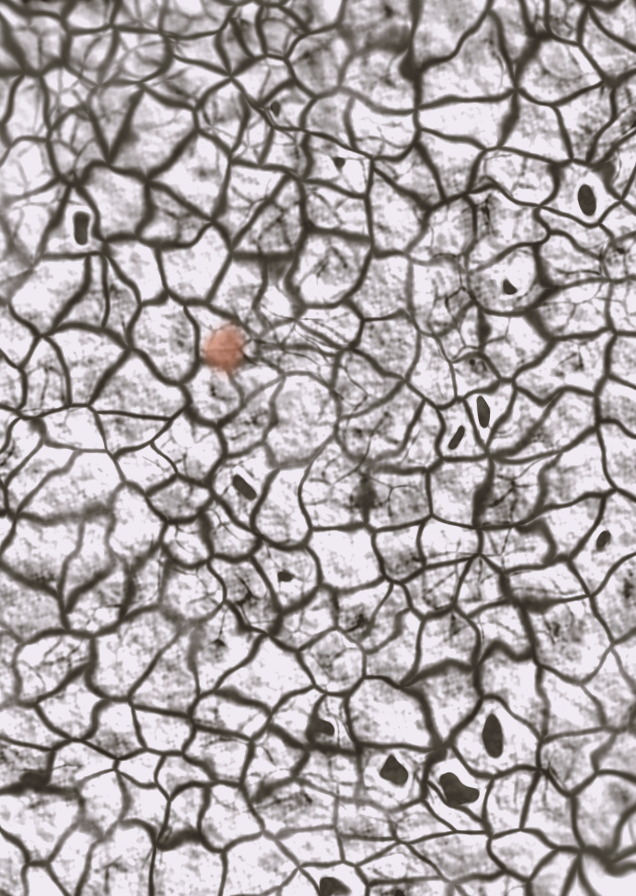
This texture is drawn by a WebGL 1 fragment shader. Its source:

```glsl
precision highp float;
// Crusty pale lichen: warped Voronoi plates parted by olive cracks, with
// lumpy creases, mottled relief, dark fruiting pits and one rusty fleck.
// A single tone is built up in layers, then coloured by a six-step ramp.

uniform vec2 u_resolution;

const float PLATE_SCALE = 16.5;    // plates per canvas height
const float LUMP_SCALE = 29.0;     // smaller lumps inside the plates
const float GRAIN_SCALE = 30.0;    // coarsest octave of the mottling
const float JITTER = 0.86;
const float PLATE_TONE = 0.92;
const float CRACK_TONE = 0.09;
const float MOTTLE = 0.95;
const float RELIEF = 1.15;
const float CREASE_DEPTH = 0.42;
const float PIT_SHARE = 0.075;
const vec2 LIGHT = vec2(0.55, 0.83);
const vec2 FLECK_CENTRE = vec2(0.25, 0.61);

const vec3 SOIL = vec3(0.19, 0.16, 0.14);
const vec3 OLIVE = vec3(0.33, 0.31, 0.27);
const vec3 UMBER = vec3(0.49, 0.46, 0.45);
const vec3 ASH = vec3(0.64, 0.62, 0.62);
const vec3 PEARL = vec3(0.79, 0.76, 0.78);
const vec3 CHALK = vec3(0.94, 0.92, 0.95);
const vec3 RUST = vec3(0.76, 0.52, 0.43);

float hash(vec2 p) {
  vec3 q = fract(vec3(p.xyx) * 0.1031);
  q += dot(q, q.yzx + 33.33);
  return fract((q.x + q.y) * q.z);
}

vec2 hash2(vec2 p) {
  return vec2(hash(p + 17.3), hash(p + 71.9));
}

float noise(vec2 p) {
  vec2 i = floor(p), f = fract(p);
  f = f * f * (3.0 - 2.0 * f);
  return mix(mix(hash(i), hash(i + vec2(1.0, 0.0)), f.x),
             mix(hash(i + vec2(0.0, 1.0)), hash(i + 1.0), f.x), f.y);
}

// Four octaves; softness fades the finer ones where focus is lost.
float fbm(vec2 p, float softness) {
  float sum = 0.0, amp = 0.5;
  for (int i = 0; i < 4; i++) {
    sum += amp * (noise(p) - 0.5);
    p = mat2(1.6, 1.3, -1.3, 1.6) * p + 9.7;
    amp *= mix(0.68, 0.4, softness);
  }
  return sum;
}

// xy: offset from the plate centre, z: distance to its border, w: plate id
vec4 plates(vec2 p) {
  vec2 cell = floor(p), nearest = vec2(0.0), home = vec2(0.0);
  float best = 9.0;
  for (int y = -1; y <= 1; y++) for (int x = -1; x <= 1; x++) {
    vec2 c = cell + vec2(float(x), float(y));
    vec2 r = c + 0.5 + JITTER * (hash2(c) - 0.5) - p;
    float d = dot(r, r);
    if (d < best) { best = d; nearest = r; home = c; }
  }
  float border = 9.0;
  for (int y = -2; y <= 2; y++) for (int x = -2; x <= 2; x++) {
    vec2 c = home + vec2(float(x), float(y));
    vec2 r = c + 0.5 + JITTER * (hash2(c) - 0.5) - p;
    vec2 gap = r - nearest;
    if (dot(gap, gap) > 0.0001)
      border = min(border, dot(0.5 * (r + nearest), normalize(gap)));
  }
  return vec4(-nearest, border, hash(home + 5.1));
}

vec3 ramp(float tone) {
  float t = clamp(tone, 0.0, 1.0) * 5.0;
  vec3 c = mix(SOIL, OLIVE, clamp(t, 0.0, 1.0));
  c = mix(c, UMBER, clamp(t - 1.0, 0.0, 1.0));
  c = mix(c, ASH, clamp(t - 2.0, 0.0, 1.0));
  c = mix(c, PEARL, clamp(t - 3.0, 0.0, 1.0));
  return mix(c, CHALK, clamp(t - 4.0, 0.0, 1.0));
}

void main() {
  vec2 p = gl_FragCoord.xy / u_resolution.y;

  // Focus is lost towards the upper left and the lower right corner
  float soft = smoothstep(0.45, 1.0, p.y - 0.5 * p.x);
  soft = max(soft, smoothstep(0.45, 0.75, p.x - 0.6 * p.y));

  // Bend the plane so that plates vary in size and outline
  vec2 bend = vec2(noise(p * 9.0), noise(p * 9.0 + 40.0)) - 0.5;
  vec2 wobble = vec2(noise(p * 38.0 + 7.0), noise(p * 38.0 + 80.0)) - 0.5;
  vec2 q = p + 0.05 * bend + 0.018 * wobble;
  vec4 plate = plates(q * PLATE_SCALE);
  vec4 lump = plates(q * LUMP_SCALE + 31.0);

  // Mottled surface, lit from the upper right
  vec2 g = p * GRAIN_SCALE;
  float grain = fbm(g, soft);
  float relief = grain - fbm(g + 0.16 * LIGHT, soft);
  float tone = PLATE_TONE + MOTTLE * grain + RELIEF * relief;
  tone += 0.14 * dot(plate.xy, LIGHT) + 0.1 * (noise(p * 7.0 + 3.0) - 0.5);

  // Faint creases between lumps, only in patches
  float crease = 1.0 - smoothstep(0.0, 0.14 + 0.1 * soft, lump.z);
  tone -= CREASE_DEPTH * crease * smoothstep(0.35, 0.65, noise(p * 16.0 + 60.0));

  // Grey worn centres, and dark pits with a pale rim
  float radius = length(plate.xy + 0.18 * wobble);
  float worn = step(0.55, plate.w) * (1.0 - smoothstep(0.1, 0.34, radius));
  tone -= worn * (0.2 + 0.8 * abs(grain));
  float pitSize = 0.13 + 0.12 * fract(plate.w * 91.7);
  float blur = 0.03 + 0.05 * soft;
  float pitted = step(1.0 - PIT_SHARE, plate.w);
  float rim = 1.0 - smoothstep(0.0, 0.1, abs(radius - pitSize - 0.09));
  float pit = 1.0 - smoothstep(pitSize - blur, pitSize + blur, radius);
  tone += 0.25 * pitted * rim;
  tone = mix(tone, 0.06 + 0.5 * abs(grain), pitted * pit);

  // Cracks of uneven width around the plates
  float width = mix(0.08, 0.17, noise(p * 12.0 + 20.0)) + 0.04 * soft;
  float crack = 1.0 - smoothstep(0.012, width, plate.z);
  float depth = mix(0.72, 1.0, smoothstep(0.2, 0.5, noise(p * 10.0 + 90.0)));
  tone = mix(tone, CRACK_TONE + 0.3 * grain + 0.08 * soft, crack * depth);

  // Rusty fleck lying out of focus on the crust
  vec3 color = ramp(tone);
  float fleck = length((p - FLECK_CENTRE) * vec2(1.15, 0.85) + 0.012 * wobble);
  color = mix(color, RUST + 0.35 * grain, 0.85 * (1.0 - smoothstep(0.012, 0.036, fleck)));
  gl_FragColor = vec4(color, 1.0);
}
```
